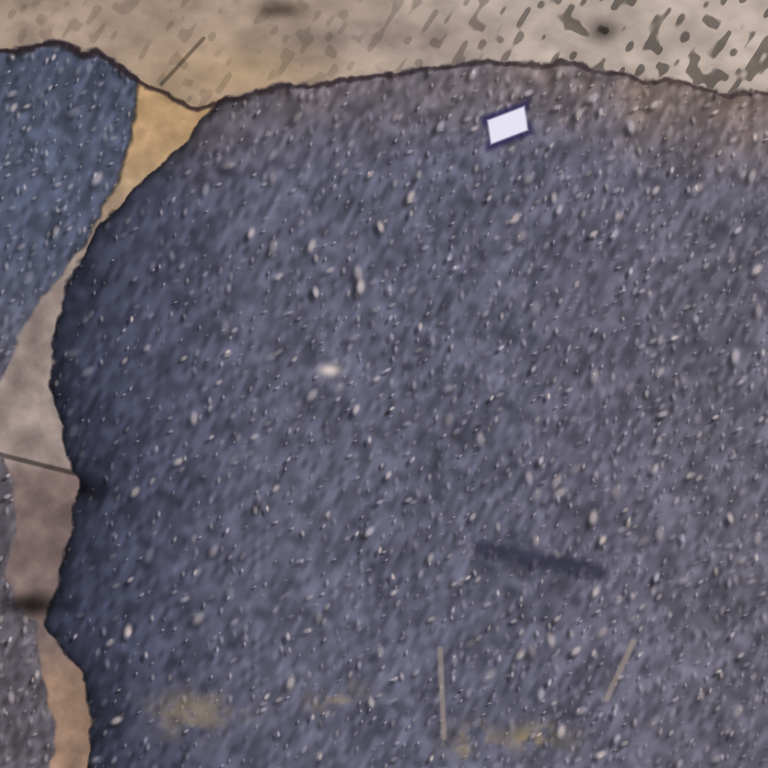
A Shadertoy shader for this texture:

```glsl
// Worn asphalt beside a broken concrete lip, with a dusty strip on the left.
// Sampled curves bound the regions; noise and slanted grains fill them.

const float LIP[17] = float[17](.938, .948, .935, .898, .862, .876, .893, .898,
  .904, .915, .922, .922, .918, .906, .895, .883, .879);
const float STRIP_RIGHT[17] = float[17](.111, .117, .104, .055, .076, .091, .099, .081,
  .068, .073, .085, .117, .167, .237, .293, .293, .293);
const float STRIP_LEFT[17] = float[17](.065, .072, .052, .045, .005, .023, .016, -.015,
  .004, .023, .065, .11, .146, .167, .182, .182, .182);

float curve(float samples[17], float t) {
  float s = clamp(t, 0., .9999) * 16.;
  int i = int(s);
  return mix(samples[i], samples[i + 1], fract(s));
}

vec3 hash3(vec2 p) {
  vec3 q = fract(vec3(p.xyx) * vec3(.1031, .103, .0973));
  q += dot(q, q.yxz + 33.33);
  return fract((q.xxy + q.yzz) * q.zyx);
}

float noise(vec2 p) {
  vec2 i = floor(p), f = fract(p);
  f = f * f * (3. - 2. * f);
  return mix(mix(hash3(i).x, hash3(i + vec2(1, 0)).x, f.x),
    mix(hash3(i + vec2(0, 1)).x, hash3(i + 1.).x, f.x), f.y);
}

float fbm(vec2 p) {
  float sum = 0., amp = .533;
  for (int i = 0; i < 4; i++) {
    sum += amp * noise(p);
    p = mat2(1.6, 1.2, -1.2, 1.6) * p + 7.3;
    amp *= .5;
  }
  return sum;
}

vec2 rotate(vec2 p, float a) {
  return mat2(cos(a), -sin(a), sin(a), cos(a)) * p;
}

// x: lit grains, y: the small shadows beside them
vec2 grains(vec2 p, float cells, float density) {
  vec2 q = p * cells, total = vec2(0);
  for (int k = 0; k < 9; k++) {
    vec2 id = floor(q) + vec2(k % 3, k / 3) - 1.;
    vec3 r = hash3(id + cells), s = hash3(id + cells + 91.7);
    vec2 d = q - id - .15 - .7 * r.xy;
    float angle = 1.1 + (s.x - .5) * 1.5;
    vec2 size = mix(.22, .58, s.y * s.y) * vec2(1., .55);
    float power = step(r.z, density) * (.3 + .7 * s.z * s.z);
    total += power * vec2(smoothstep(1., .2, length(rotate(d, angle) / size)),
      smoothstep(1.2, .2, length(rotate(d + .23, angle) / size)));
  }
  return min(total, 1.);
}

float stroke(vec2 p, vec2 a, vec2 b, float width) {
  vec2 ab = b - a;
  float h = clamp(dot(p - a, ab) / dot(ab, ab), 0., 1.);
  return smoothstep(width, width * .2, length(p - a - ab * h));
}

float blob(vec2 p, float x, float y, float rx, float ry) {
  vec2 d = (p - vec2(x, y)) / vec2(rx, ry);
  return exp(-dot(d, d));
}

vec3 asphalt(vec2 p, float density, vec3 base) {
  float fine = noise(rotate(p, 1.1) * vec2(75, 150)) - .5;
  vec3 col = base * (1. + .42 * fine + .35 * (fbm(p * 30.) - .5));
  vec2 g = grains(p, 38., density * .6), f = grains(p + 3.1, 66., density);
  col *= 1. - .4 * max(g.y, f.y * .7);
  vec3 lit = mix(vec3(.68, .67, .74), vec3(.86, .78, .73), noise(p * 60.));
  return mix(col, lit, min(g.x * .85 + f.x * .55, .95));
}

vec3 concrete(vec2 p) {
  vec3 col = mix(vec3(.63, .55, .49), vec3(.72, .66, .62), smoothstep(.3, .7, p.x));
  col = mix(col, vec3(.7, .59, .46), .6 * blob(p, .3, .9, .13, .05));
  col = mix(col, vec3(.53, .47, .45), .65 * blob(p, .52, .952, .16, .022));
  col *= .82 + .36 * fbm(p * vec2(28, 40));
  float pits = smoothstep(.63, .8, noise(rotate(p, 1.) * vec2(60, 110)));
  col *= 1. - pits * mix(.12, .4, smoothstep(.45, .8, p.x));
  col *= 1. - .5 * blob(p, .785, .96, .018, .016) - .45 * blob(p, .365, .988, .03, .012);
  return col * (1. - .35 * stroke(p, vec2(.265, .95), vec2(.21, .89), .004));
}

vec3 dustStrip(vec2 p) {
  vec3 col = mix(vec3(.58, .52, .5), vec3(.68, .56, .42), smoothstep(.62, .84, p.y));
  col = mix(col, vec3(.48, .41, .4), smoothstep(.4, .38, p.y));
  col = mix(col, vec3(.6, .49, .42), smoothstep(.18, .1, p.y));
  col *= .75 + .5 * fbm(p * 42.);
  return col * (1. - .45 * stroke(p, vec2(0, .408), vec2(.1, .383), .005));
}

void mainImage(out vec4 fragColor, in vec2 fragCoord) {
  vec2 p = fragCoord / iResolution.xy;
  float aa = 1.5 / iResolution.y + .001;
  vec2 ragged = (vec2(fbm(p * 38.), fbm(p * 38. + 19.)) - .5) * .018;
  float lip = p.y - curve(LIP, p.x) + ragged.y;
  float right = p.x - curve(STRIP_RIGHT, p.y) + ragged.x;
  float left = p.x - curve(STRIP_LEFT, p.y) + ragged.y;

  // Main slab: grittier to the right, dusty below the lip
  vec3 base = mix(vec3(.25, .26, .34), vec3(.36, .36, .43), smoothstep(.05, .4, p.x));
  base = mix(base, vec3(.41, .39, .43), .6 * smoothstep(.5, 1., p.x));
  float dust = smoothstep(-.14, -.01, lip) * mix(.45, .9, smoothstep(.45, 1., p.x));
  base = mix(base, vec3(.55, .46, .4), dust * (.4 + .6 * fbm(p * 24.)));
  vec3 col = asphalt(p, mix(.42, .78, smoothstep(.08, .85, p.x)), base);

  // Ochre stains, scratches and a dark smear
  float ochre = blob(p, .7, .037, .035, .018) + blob(p, .61, .035, .03, .02)
    + .8 * blob(p, .43, .095, .035, .018) + .6 * blob(p, .25, .07, .06, .03);
  col = mix(col, vec3(.63, .55, .43), ochre * smoothstep(.3, .7, fbm(p * 45.)));
  float scratch = stroke(p, vec2(.573, .155), vec2(.578, .04), .006)
    + stroke(p, vec2(.825, .165), vec2(.79, .09), .006);
  col = mix(col, vec3(.66, .59, .55), .6 * scratch);
  col = mix(col, vec3(.84, .78, .76), blob(p, .429, .518, .014, .008));
  col = mix(col, vec3(.2, .2, .27), .75 * stroke(p, vec2(.625, .286), vec2(.78, .255), .018));

  // Border shadows, left strip and older slab
  float depth = max(right, 0.);
  col *= 1. - .3 * exp(-depth / .035) - .35 * exp(-depth / .006);
  col *= 1. - .5 * blob(p, .115, .365, .025, .02);
  col = mix(col, dustStrip(p), smoothstep(aa, -aa, right));
  vec3 oldBase = mix(vec3(.37, .35, .38), vec3(.32, .34, .42), smoothstep(.4, .7, p.y));
  col = mix(col, asphalt(p + 5., .75, oldBase), smoothstep(.004, -.004, left));
  col *= 1. - .35 * smoothstep(.006, 0., abs(left)) * smoothstep(.55, .8, p.y);
  col *= 1. - .65 * blob(p, .04, .212, .035, .014);

  // Concrete and the crack beneath it
  float crack = smoothstep(mix(.009, .005, p.x), .001, abs(lip + .004));
  col = mix(col, vec3(.17, .13, .14), crack * mix(.9, .5, p.x));
  col = mix(col, concrete(p), smoothstep(-aa, aa, lip));

  // Pale chip with a dark blue rim
  vec2 chip = p - vec2(.661, .837);
  chip += vec2(.15 * chip.y, -.38 * chip.x);
  vec2 outside = abs(chip) - vec2(.026, .017);
  float edge = max(outside.x, outside.y);
  float rim = smoothstep(.011, .002, edge) * smoothstep(-.002, .02, abs(chip.y));
  col = mix(col, vec3(.19, .17, .33), .8 * rim);
  col = mix(col, vec3(.9, .89, .95), smoothstep(.002, -.003, edge));
  fragColor = vec4(col, 1);
}
```
